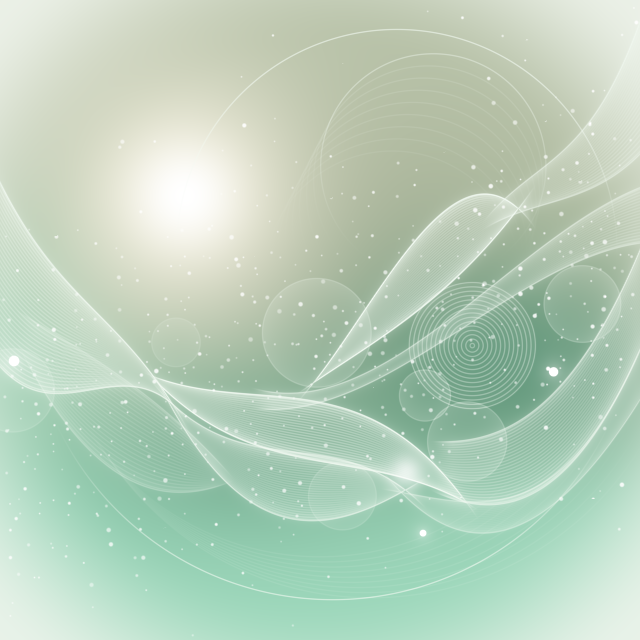
Write a Shadertoy shader that draws this background.

```glsl
// Sage and mint backdrop with a soft sun, woven veils, fine orbits and sparks.
// Each veil fills the space between two cubic curves with even strands;
// circles are distance functions and the sparks come from cellular noise.

const vec3 SAGE = vec3(.73, .77, .67);
const vec3 OLIVE = vec3(.61, .65, .54);
const vec3 MINT = vec3(.62, .85, .74);
const vec3 DEEP = vec3(.36, .58, .47);
const vec3 PALE = vec3(.94, .96, .93);
const vec3 CREAM = vec3(.98, .96, .90);
const vec3 THREAD = vec3(.95, .98, .95);
const vec2 SUN = vec2(.289, .694);
const vec2 SPIRAL = vec2(.738, .46);
const float STRAND_WIDTH = .0012;
const float EDGE_WIDTH = .0016;
const float RING_GAP = .0068;

float pixel; // one pixel in canvas units

float blob(vec2 p, vec2 centre, vec2 size) {
    vec2 d = (p - centre) / size;
    return exp(-dot(d, d));
}

float line(float d, float width) {
    return 1. - smoothstep(0., max(width, 1.3 * pixel), abs(d));
}

float ring(vec2 p, vec2 centre, float r) {
    return line(length(p - centre) - r, EDGE_WIDTH);
}

float disc(float d, float r) {
    return 1. - smoothstep(r - pixel, r + pixel, d);
}

vec2 hash2(vec2 p) {
    vec3 q = fract(p.xyx * vec3(.1031, .103, .0973));
    q += dot(q, q.yzx + 33.33);
    return fract((q.xx + q.yz) * q.zy);
}

// Cubic through four heights at equal steps of t
float curve(float t, vec4 h) {
    float a = t - 1. / 3., b = t - 2. / 3., c = t - 1.;
    return dot(h, vec4(-4.5 * a * b * c, 13.5 * t * b * c, -13.5 * t * a * c, 4.5 * t * a * b));
}

// Woven veil between two curves, from x = span.x to span.y
void veil(inout vec3 col, vec2 p, vec2 span, vec4 topH, vec4 lowH, float strands, float strength) {
    float size = span.y - span.x, t = (p.x - span.x) / size, e = .01;
    float top = curve(t, topH), low = curve(t, lowH);
    vec2 slope = vec2(curve(t + e, topH) - top, curve(t + e, lowH) - low) / (e * size);
    vec2 stretch = sqrt(1. + slope * slope), d = abs(p.y - vec2(top, low)) / stretch;
    float gap = top - low;
    gap = abs(gap) < .001 ? .001 : gap;
    float v = (p.y - low) / gap, across = clamp(v, 0., 1.);
    float inside = smoothstep(-pixel, pixel, min(v, 1. - v) * abs(gap));
    float spacing = abs(gap) / (strands * mix(stretch.y, stretch.x, across));
    float weave = line((fract(v * strands) - .5) * spacing, STRAND_WIDTH);
    weave = mix(.6, weave, smoothstep(1., 3., spacing / pixel));
    float sheen = .2 + .22 * pow(abs(2. * across - 1.), 3.);
    float edge = min(d.x, d.y);
    float ends = smoothstep(-.03, .01, p.x - span.x) * smoothstep(-.03, .01, span.y - p.x);
    float cover = inside * (sheen + .32 * weave) + .55 * line(edge, EDGE_WIDTH) + .22 * exp(-edge / .008);
    col = mix(col, THREAD, clamp(cover * strength * ends, 0., .95));
}

// Translucent disc with a thin rim
float bubble(vec2 p, vec2 centre, float r) {
    float d = length(p - centre);
    return disc(d, r) * (.06 + .12 * exp((d - r) / .025)) + .2 * ring(p, centre, r);
}

float glint(vec2 p, vec2 centre, float r) {
    float d = length(p - centre);
    return disc(d, r) + .45 * exp(-d / (2. * r));
}

vec3 backdrop(vec2 p) {
    vec3 col = mix(MINT, SAGE, smoothstep(.18, .58, p.y));
    col = mix(col, MINT, .65 * blob(p, vec2(0, .46), vec2(.2, .22)));
    col = mix(col, OLIVE, .6 * blob(p, vec2(.52, .6), vec2(.36, .26)));
    col = mix(col, DEEP, .55 * blob(p, vec2(.38, .3), vec2(.26, .15)));
    col = mix(col, DEEP, .9 * blob(p, vec2(.78, .43), vec2(.27, .17)));
    col = mix(col, PALE, .9 * smoothstep(.85, 1.4, length(p * 2. - 1.)));
    col = mix(col, CREAM, .92 * blob(p, SUN, vec2(.2)));
    return mix(col, vec3(1), blob(p, SUN, vec2(.075)));
}

// Wide arcs, concentric rings and bubbles
float orbits(vec2 p) {
    float upper = smoothstep(.58, .9, p.y), lower = 1. - smoothstep(.08, .36, p.y);
    float a = .6 * upper * ring(p, vec2(.62, .61), .344) + .6 * lower * ring(p, vec2(.52, .54), .477);
    for (float k = 0.; k < 9.; k++) {
        a += (k < 1. ? .4 : .13) * upper * ring(p, vec2(.677 - .008 * k, .74 - .022 * k), .176 + .003 * k);
        a += .09 * lower * ring(p, vec2(.5 + .01 * k, .56), .43 + .008 * k);
    }
    float r = length(p - SPIRAL);
    a += disc(r, .1) * (.06 + .32 * line((fract(r / RING_GAP) - .5) * RING_GAP, .0018));
    a += bubble(p, vec2(.91, .525), .06) + bubble(p, vec2(.73, .31), .062);
    a += bubble(p, vec2(.664, .382), .04) + bubble(p, vec2(.495, .48), .085);
    a += .6 * bubble(p, vec2(.275, .465), .038) + .7 * bubble(p, vec2(.535, .225), .053);
    return a + .7 * bubble(p, vec2(.02, .39), .065);
}

// Scattered sparks, denser near the rising flow
float sparks(vec2 p) {
    float flow = blob(p, vec2(p.x, .32 + .28 * p.x), vec2(.24)), a = 0.;
    for (float i = 0.; i < 3.; i++) {
        float scale = 14. + 15. * i;
        vec2 cell = floor(p * scale), h = hash2(cell + 37. * i), k = hash2(cell + 91.);
        float d = length(fract(p * scale) - .2 - .6 * h) / scale;
        a += step(k.y, .5 * flow) * (.4 + .5 * h.x) * disc(d, mix(.001, .0035, k.x * k.x));
    }
    return a;
}

void mainImage(out vec4 fragColor, in vec2 fragCoord) {
    vec2 p = fragCoord / iResolution.xy;
    pixel = 1. / min(iResolution.x, iResolution.y);
    vec3 c = mix(backdrop(p), THREAD, clamp(orbits(p), 0., .8));
    // Veils, far to near
    veil(c, p, vec2(.05, .34), vec4(.5, .44, .37, .28), vec4(.42, .29, .235, .24), 22., .35);
    veil(c, p, vec2(.42, 1), vec4(.388, .44, .583, .707), vec4(.36, .42, .54, .62), 18., .55);
    veil(c, p, vec2(.78, 1), vec4(.681, .742, .818, .967), vec4(.655, .681, .707, .759), 24., .55);
    veil(c, p, vec2(.62, 1), vec4(.232, .216, .264, .453), vec4(.238, .167, .219, .375), 18., .45);
    veil(c, p, vec2(.7, 1), vec4(.31, .336, .427, .61), vec4(.223, .216, .284, .453), 24., .65);
    veil(c, p, vec2(.49, .81), vec4(.402, .555, .677, .674), vec4(.402, .473, .557, .674), 28., .85);
    veil(c, p, vec2(0, .27), vec4(.716, .577, .482, .368), vec4(.427, .385, .396, .368), 34., .75);
    veil(c, p, vec2(.26, .64), vec4(.378, .306, .286, .229), vec4(.378, .219, .188, .238), 28., .65);
    veil(c, p, vec2(.25, .72), vec4(.408, .383, .353, .227), vec4(.398, .302, .268, .219), 22., .85);
    // Sparks and larger glints
    float light = sparks(p) + glint(p, vec2(.022, .436), .008) + glint(p, vec2(.865, .419), .007);
    light += glint(p, vec2(.661, .167), .005) + .7 * blob(p, vec2(.635, .263), vec2(.025));
    fragColor = vec4(mix(c, vec3(1), clamp(light, 0., 1.)), 1);
}
```
